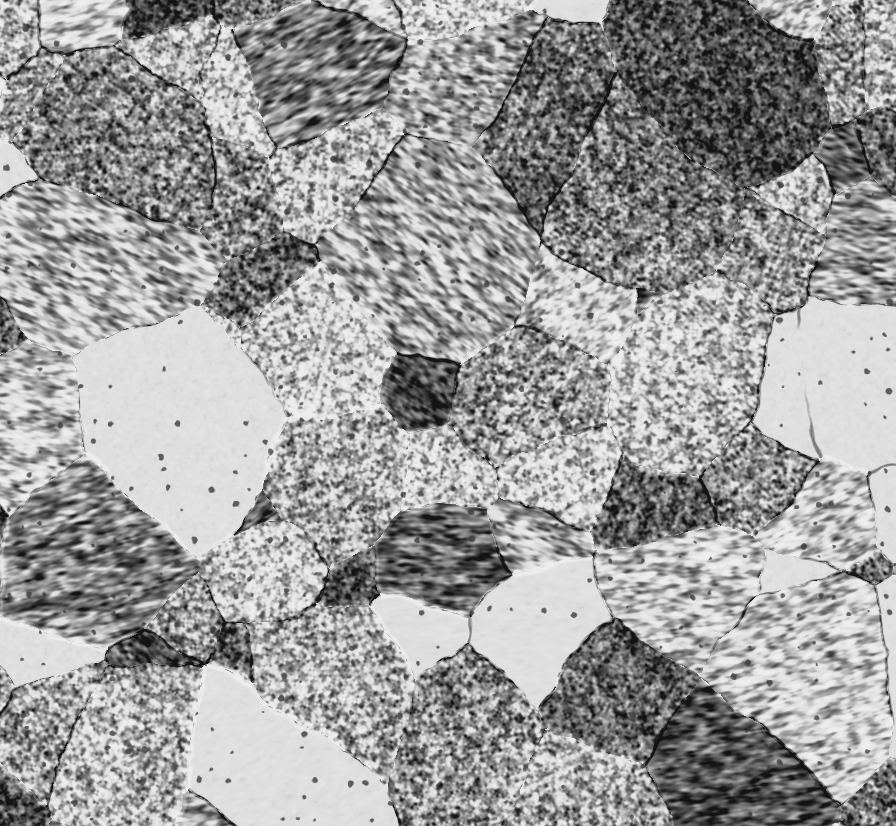
Reproduce this texture procedurally as a Shadertoy shader.

```glsl
// Etched polycrystalline metal under a microscope, in grey tones.
// A warped power diagram (weighted Voronoi) makes grains of mixed sizes;
// each grain gets its own tone, stipple direction, shading and boundaries.

const float GRAINS = 8.2; // grain sites per canvas height

float hash(vec2 p) {
    return fract(sin(dot(p, vec2(127.1, 311.7))) * 43758.5453);
}

float noise(vec2 p) {
    vec2 i = floor(p), f = fract(p);
    f = f * f * (3.0 - 2.0 * f);
    return mix(mix(hash(i), hash(i + vec2(1, 0)), f.x),
               mix(hash(i + vec2(0, 1)), hash(i + vec2(1, 1)), f.x), f.y);
}

vec2 noise2(vec2 p) {
    return vec2(noise(p), noise(p + 37.4)) - 0.5;
}

vec2 site(vec2 id) {
    return id + 0.08 + 0.84 * vec2(hash(id + 3.1), hash(id + 17.7));
}

// Squared distance reduced by the weight of the grain
float power(vec2 p, vec2 id) {
    vec2 d = p - site(id);
    float size = hash(id + 41.3);
    return dot(d, d) - 1.7 * size * size;
}

// Evenly spread tones: some grains nearly white, the rest light to dark
float grainTone(vec2 id) {
    float rank = fract(dot(id, vec2(0.7549, 0.5698)) + 0.25 * hash(id + 8.6));
    float depth = max(rank - 0.16, 0.0) / 0.84;
    return rank < 0.16 ? 0.91 : mix(0.81, 0.27, pow(depth, 1.25));
}

// Fine etching stipple, turned and stretched differently in each grain
float stipple(vec2 uv, vec2 id) {
    float angle = 1.3 * (hash(id + 5.9) - 0.5);
    float c = cos(angle), s = sin(angle);
    vec2 q = mat2(c, -s, s, c) * uv;
    q.x /= 1.0 + 1.6 * smoothstep(0.55, 0.95, hash(id + 23.2));
    vec2 r = mat2(0.8, 0.6, -0.6, 0.8) * q;
    return 0.6 * noise(q * 185.0) + 0.4 * noise(r * 310.0 + 9.0) - 0.5;
}

// Sparse round etch pits
float pits(vec2 uv) {
    vec2 p = uv * 48.0, id = floor(p);
    vec2 centre = 0.25 + 0.5 * vec2(hash(id + 1.3), hash(id + 2.9));
    float radius = mix(0.06, 0.18, hash(id + 6.1));
    float d = length(fract(p) - centre + 0.12 * noise2(p * 5.0));
    return step(0.78, hash(id + 71.0)) * (1.0 - smoothstep(radius - 0.05, radius + 0.07, d));
}

void mainImage(out vec4 fragColor, in vec2 fragCoord) {
    vec2 uv = fragCoord / iResolution.y;
    vec2 warped = uv + 0.045 * noise2(uv * 7.0) + 0.012 * noise2(uv * 24.0)
                + 0.004 * noise2(uv * 90.0);
    vec2 p = warped * GRAINS + 20.0;
    vec2 cell = floor(p);

    // Owning grain
    vec2 grain = cell;
    float best = 1e5;
    for (int y = -2; y <= 2; y++)
    for (int x = -2; x <= 2; x++) {
        vec2 id = cell + vec2(x, y);
        float d = power(p, id);
        if (d < best) { best = d; grain = id; }
    }

    // Nearest boundary and the grain behind it
    vec2 neighbour = grain;
    float edge = 1e5;
    for (int y = -2; y <= 2; y++)
    for (int x = -2; x <= 2; x++) {
        vec2 id = cell + vec2(x, y);
        if (id == grain) continue;
        float d = (power(p, id) - best) / (2.0 * length(site(id) - site(grain)));
        if (d < edge) { edge = d; neighbour = id; }
    }
    edge /= GRAINS;

    // Tone, softened across the boundary, with slow shading inside the grain
    float own = grainTone(grain);
    float seam = 0.5 * (1.0 - smoothstep(0.0, 0.0025, edge));
    float tone = mix(own, grainTone(neighbour), seam);
    float white = smoothstep(0.83, 0.89, tone);
    vec2 slope = vec2(hash(grain + 12.0), hash(grain + 14.0)) - 0.5;
    tone += (1.0 - white) * (0.9 * dot(slope, p - site(grain)) / GRAINS
          + 0.10 * (noise(uv * 16.0) - 0.5) + 0.12 * (noise(uv * 65.0) - 0.5));

    // Stipple
    float contrast = mix(mix(0.95, 1.25, smoothstep(0.25, 0.6, tone)), 0.20, white);
    float value = tone + contrast * stipple(uv, grain);

    // Boundaries: broken dark lines on some, pale rims on others
    float pairHash = hash(grain + neighbour);
    float broken = smoothstep(0.25, 0.6, noise(uv * 22.0 + 5.0));
    float line = 1.0 - smoothstep(0.0006, 0.0032, edge);
    float rim = smoothstep(0.0, 0.002, edge) * (1.0 - smoothstep(0.003, 0.007, edge));
    value -= 0.42 * line * broken * (1.0 - smoothstep(0.55, 0.8, pairHash));
    value += 0.20 * max(rim, line) * broken * smoothstep(0.6, 0.8, pairHash);

    // Pits, then photographic compression of the highlights and shadows
    value = mix(value, min(value, 0.22), 0.8 * pits(uv));
    value = min(value, 0.86 + 0.25 * (value - 0.86));
    fragColor = vec4(vec3(clamp(value, 0.08, 0.93)), 1.0);
}
```
